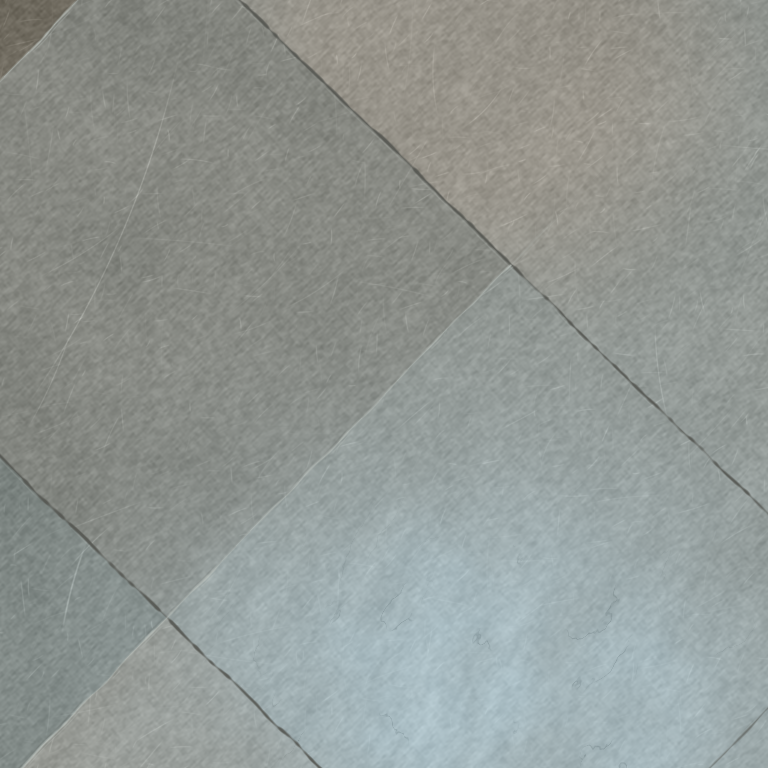
This texture is drawn by a WebGL 2 fragment shader. Its source:

```glsl
#version 300 es
precision highp float;
// Worn slate floor: square tiles laid diagonally, thin seams, scratches and a cool sheen.
uniform vec2 u_resolution;
out vec4 fragColor;

const float TILE = 0.643;                  // tile side
const vec2 CORNER = vec2(0.217, 0.195);    // a point where four tiles meet
const vec2 ALONG = vec2(0.697, 0.717);     // direction of the pale seams
const vec3 SLATE = vec3(0.518, 0.525, 0.500);
const vec3 COOL = vec3(0.550, 0.570, 0.552);
const vec3 WARM = vec3(0.590, 0.575, 0.538);
const vec3 MOSS = vec3(0.485, 0.515, 0.500);
const vec3 BROWN = vec3(0.450, 0.430, 0.385);
const vec3 SHEEN = vec3(0.665, 0.742, 0.768);
const vec3 GROOVE = vec3(0.330, 0.335, 0.315);
const vec3 GROUT = vec3(0.730, 0.755, 0.735);

float hash(vec2 p) {
  vec3 q = fract(vec3(p.xyx) * 0.1031);
  q += dot(q, q.yzx + 33.33);
  return fract((q.x + q.y) * q.z);
}

float noise(vec2 p) {
  vec2 i = floor(p), f = fract(p);
  f = f * f * (3.0 - 2.0 * f);
  return mix(mix(hash(i), hash(i + vec2(1, 0)), f.x),
             mix(hash(i + vec2(0, 1)), hash(i + vec2(1, 1)), f.x), f.y);
}

float fbm(vec2 p) {
  float sum = 0.0, amp = 0.5;
  for (int i = 0; i < 5; i++) {
    sum += amp * noise(p);
    p = mat2(1.6, 1.2, -1.2, 1.6) * p + 17.3;
    amp *= 0.5;
  }
  return sum;
}

mat2 rotation(float a) { return mat2(cos(a), -sin(a), sin(a), cos(a)); }

float line(float d, float halfWidth, float blur) {
  return 1.0 - smoothstep(halfWidth - blur, halfWidth + blur, abs(d));
}

// Slightly bowed stroke from a to b
float stroke(vec2 p, vec2 a, vec2 b, float bow, float halfWidth, float blur) {
  vec2 ab = b - a;
  float len = length(ab);
  vec2 dir = ab / len;
  float t = dot(p - a, dir) / len;
  float d = dot(p - a, vec2(-dir.y, dir.x)) - bow * 4.0 * t * (1.0 - t);
  float ends = smoothstep(0.0, 0.3, t) * smoothstep(1.0, 0.7, t);
  return ends * line(d, halfWidth, blur);
}

// Scattered short strokes, one in each cell of a grid
float scratches(vec2 p, float cells, float seed, float blur) {
  vec2 q = p * cells, home = floor(q);
  float sum = 0.0;
  for (int y = -1; y <= 1; y++)
    for (int x = -1; x <= 1; x++) {
      vec2 id = home + vec2(x, y);
      vec2 key = id + seed;
      vec2 mid = id + vec2(hash(key), hash(key + 41.7));
      float angle = 0.8 + 2.0 * (hash(key + 7.1) - 0.5);
      vec2 reach = vec2(cos(angle), sin(angle)) * mix(0.25, 0.8, hash(key + 13.9));
      float bow = 0.12 * (hash(key + 23.3) - 0.5);
      float strength = pow(hash(key + 71.9), 3.0);
      sum += strength * stroke(q, mid - reach, mid + reach, bow, 0.0006 * cells, blur * cells);
    }
  return sum;
}

// Fine hatching, stretched along one angle
float grain(vec2 p, float angle, vec2 freq) {
  return noise(rotation(angle) * p * freq + 50.0) - 0.5;
}

vec3 tileColor(vec2 cell, vec2 p) {
  if (cell.y < -1.5) return BROWN;
  if (cell.x < -0.5) return cell.y < -0.5 ? MOSS : mix(COOL, WARM, 0.6);
  if (cell.x < 0.5) return cell.y < -0.5 ? SLATE : COOL;
  // Warm stain that fades across the faint seam
  float warmth = 1.0 - smoothstep(0.16, 0.46, distance(p, vec2(0.60, 0.93)));
  return mix(COOL + 0.012, WARM, warmth);
}

void main() {
  vec2 p = gl_FragCoord.xy / u_resolution;
  float blur = 1.0 / min(u_resolution.x, u_resolution.y);

  // Tile space, with slightly uneven edges
  vec2 t = vec2(dot(p - CORNER, ALONG), dot(p - CORNER, vec2(ALONG.y, -ALONG.x)));
  vec2 wobble = 0.003 * (vec2(noise(t.yx * 26.0 + 9.0), noise(t * 26.0 + 31.0)) - 0.5);
  vec2 g = (t + wobble) / TILE;
  vec2 edge = (g - round(g)) * TILE;
  vec2 cell = floor(g);

  // Stone colour, cloudy mottling and sheen
  float clouds = fbm(p * 7.0 + cell * 3.7) - 0.48;
  vec3 color = tileColor(cell, p) + clouds * vec3(0.065, 0.06, 0.058);
  vec2 fromGlow = (p - vec2(0.64, 0.07)) * vec2(2.3, 3.1);
  float glow = exp(-dot(fromGlow, fromGlow)) * (cell.x < -0.5 ? 0.75 : 0.95);
  color = mix(color, SHEEN, clamp(glow * (1.0 + 0.8 * clouds), 0.0, 1.0));

  // Cleft relief with a few chipped ridges
  vec2 r = rotation(-0.2) * t * vec2(13.0, 24.0);
  float height = fbm(r);
  color += (height - fbm(r + vec2(0.12, 0.3))) * mix(0.02, 0.13, glow);
  float ridge = line(height - 0.56, 0.006, 0.012) * smoothstep(0.6, 0.75, noise(t * 19.0 + 4.0));
  color -= 0.09 * ridge * smoothstep(0.3, 0.8, glow);

  // Hatching, flecks and scratches
  float hatch = grain(p, 0.8, vec2(95.0, 330.0)) + 0.7 * grain(p, 0.4, vec2(110.0, 300.0));
  hatch += 0.6 * grain(p, 2.3, vec2(110.0, 310.0)) + 0.6 * (noise(p * 260.0) - 0.5);
  color += 0.058 * hatch * (1.0 - 0.35 * glow);
  float wear = scratches(p, 44.0, 3.0, blur) * 0.09 + scratches(p, 24.0, 91.0, blur) * 0.08;
  wear += scratches(p, 10.0, 57.0, blur) * 0.09;
  wear += 0.11 * stroke(p, vec2(0.24, 0.96), vec2(0.02, 0.45), 0.03, 0.0007, blur);
  wear += 0.13 * stroke(p, vec2(0.08, 0.17), vec2(0.115, 0.30), 0.004, 0.001, blur);
  color += wear * (1.0 - 0.7 * glow);

  // Dark broken grooves one way, pale grout the other
  float chips = noise(t * 110.0), fade = noise(t * 28.0 + 60.0);
  float groove = line(edge.x, 0.0006 + 0.0018 * chips, blur * 1.2);
  color = mix(color, GROOVE, groove * (0.4 + 0.5 * smoothstep(0.1, 0.6, 0.5 * (chips + fade))));
  float rim = line(edge.x + 0.0035, 0.0006, blur) * smoothstep(0.4, 0.8, fade);
  color = mix(color, GROUT, 0.22 * rim);
  float faint = cell.x > 0.5 ? 0.3 * smoothstep(0.78, 0.67, p.x) : 0.85;
  float grout = line(edge.y, 0.0004 + 0.0011 * chips, blur * 1.2);
  vec3 groutColor = round(g.y) > 0.5 ? GROOVE : GROUT;
  float shadow = line(edge.y + 0.003, 0.0007, blur) * smoothstep(0.3, 0.7, fade);
  color = mix(color, GROOVE, 0.2 * shadow * faint);
  float twin = line(edge.y - 0.0035, 0.0005, blur) * smoothstep(0.5, 0.8, fade);
  color = mix(color, groutColor, max(grout * (0.5 + 0.5 * fade), 0.4 * twin) * faint);

  fragColor = vec4(clamp(color, 0.0, 1.0), 1.0);
}
```
